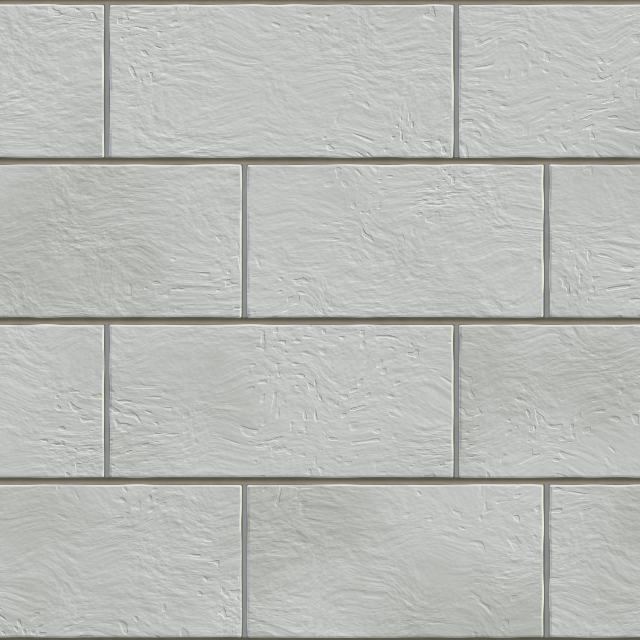
Reproduce this texture procedurally as a three.js fragment shader.

```glsl
// Wall of pale grey plastered blocks in four staggered courses with recessed joints.
varying vec2 vUv;

const float COURSE = 0.25;
const float COURSE_SHIFT = 0.0015;
const vec2 JOINT_HALF = vec2(0.0043, 0.0056);
const float CORNER = 0.003;
const float SOFT = 0.0009;

const vec3 PLASTER_LIGHT = vec3(0.758, 0.768, 0.757);
const vec3 PLASTER_DARK = vec3(0.700, 0.707, 0.690);
const vec3 JOINT_SHADOW = vec3(0.35, 0.34, 0.29);
const vec3 JOINT_TAN = vec3(0.57, 0.54, 0.48);
const vec3 JOINT_GREY = vec3(0.55, 0.56, 0.56);
const vec3 EDGE_WHITE = vec3(0.91, 0.91, 0.88);
const vec3 EDGE_CREAM = vec3(0.92, 0.92, 0.85);

float hash(vec2 p) {
  vec3 q = fract(vec3(p.xyx) * 0.1031);
  q += dot(q, q.yzx + 33.33);
  return fract((q.x + q.y) * q.z);
}

float noise(vec2 p) {
  vec2 i = floor(p);
  vec2 f = fract(p);
  f = f * f * (3.0 - 2.0 * f);
  float low = mix(hash(i), hash(i + vec2(1.0, 0.0)), f.x);
  float high = mix(hash(i + vec2(0.0, 1.0)), hash(i + vec2(1.0, 1.0)), f.x);
  return mix(low, high, f.y);
}

float fbm(vec2 p) {
  float sum = 0.0;
  float amp = 0.5;
  for (int i = 0; i < 4; i++) {
    sum += amp * noise(p);
    p = mat2(1.9, 0.3, -0.3, 1.9) * p + 17.3;
    amp *= 0.55;
  }
  return sum;
}

// Trowelled plaster height: sideways drag marks, fine grain and small pits.
float plasterHeight(vec2 p) {
  vec2 warp = vec2(noise(p * 15.0), noise(p * 15.0 + 31.0));
  float drag = fbm(p * vec2(48.0, 105.0) + 4.0 * warp);
  float grain = noise(p * vec2(190.0, 240.0));
  float pits = smoothstep(0.76, 0.9, noise(p * vec2(85.0, 115.0) + 5.0 * warp + 60.0));
  pits *= smoothstep(0.35, 0.7, noise(p * 9.0 + 12.0));
  return drag + 0.16 * grain - 0.55 * pits;
}

// Slope towards a light at the upper right.
float relief(vec2 p) {
  return plasterHeight(p) - plasterHeight(p + vec2(0.0009, 0.0014));
}

// Signed offset from the nearest of two upright joints.
float jointOffset(float x, vec2 joints) {
  vec2 d = x - joints;
  return abs(d.x) < abs(d.y) ? d.x : d.y;
}

// Bright or dark line along an edge, at a given distance inside the block.
float rim(float dist, float width) {
  return smoothstep(-SOFT, SOFT, dist) * (1.0 - smoothstep(width * 0.5, width * 1.3, dist));
}

vec3 plasterColour(vec2 p, vec2 block) {
  float cloud = 0.6 * noise(p * vec2(6.0, 5.0) + block * 7.0) + 0.4 * fbm(p * 17.0);
  float shade = cloud + 0.22 * (hash(block + 4.0) - 0.5) + 0.3 * (p.y - 0.5);
  vec3 colour = mix(PLASTER_DARK, PLASTER_LIGHT, smoothstep(0.08, 0.68, shade));
  float roughness = mix(0.22, 0.56, noise(p * 7.0 + block * 3.0));
  return colour + clamp(relief(p) * roughness, -0.17, 0.11);
}

vec3 jointColour(vec2 p, vec2 offset) {
  vec2 t = offset / JOINT_HALF * 0.5 + 0.5;
  float stain = 0.05 * (fbm(p * 70.0) - 0.5);
  vec3 upright = JOINT_GREY * mix(0.72, 1.0, smoothstep(0.05, 0.35, t.x));
  upright *= mix(1.0, 0.82, smoothstep(0.75, 1.0, t.x));
  vec3 level = mix(JOINT_SHADOW, JOINT_TAN, smoothstep(0.2, 0.85, t.y));
  float inLevel = 1.0 - smoothstep(-SOFT, SOFT, abs(offset.y) - JOINT_HALF.y);
  return mix(upright, level, inLevel) + stain;
}

void main() {
  vec2 p = vUv;

  // Course layout, measured downwards from the top.
  float depth = 1.0 - p.y - COURSE_SHIFT;
  float course = floor(depth / COURSE);
  vec2 joints = mod(course, 2.0) < 0.5 ? vec2(0.167, 0.713) : vec2(0.382, 0.854);
  float column = mod(step(joints.x, p.x) + step(joints.y, p.x), 2.0);
  vec2 block = vec2(column, course);
  vec2 offset = vec2(jointOffset(p.x, joints), depth - COURSE * floor(depth / COURSE + 0.5));

  // Uneven block outline with rounded corners.
  vec2 wobble = vec2(noise(p * 28.0), noise(p * 28.0 + 50.0)) - 0.5;
  vec2 edge = abs(offset) - JOINT_HALF + 0.0018 * wobble;
  float inside = CORNER - length(max(CORNER - edge, 0.0));
  float mask = smoothstep(-SOFT, SOFT, inside);

  // Worn rims: lit on tops and right sides, shaded on bottoms and left sides.
  vec3 face = plasterColour(p, block);
  float wear = smoothstep(0.2, 0.6, noise(p * 32.0 + 9.0));
  float lit = step(0.0, offset.y);
  float leftBlock = step(offset.x, 0.0);
  face *= 1.0 - 0.16 * rim(edge.y, 0.003) * (1.0 - lit);
  face *= 1.0 - 0.12 * rim(edge.x - 0.001, 0.003) * (1.0 - leftBlock) * wear;
  face = mix(face, EDGE_WHITE, rim(edge.y, 0.0032) * lit * mix(0.45, 0.9, wear));
  face = mix(face, EDGE_CREAM, rim(edge.x, 0.0034) * leftBlock * mix(0.35, 0.95, wear));

  gl_FragColor = vec4(mix(jointColour(p, offset), face, mask), 1.0);
}
```
